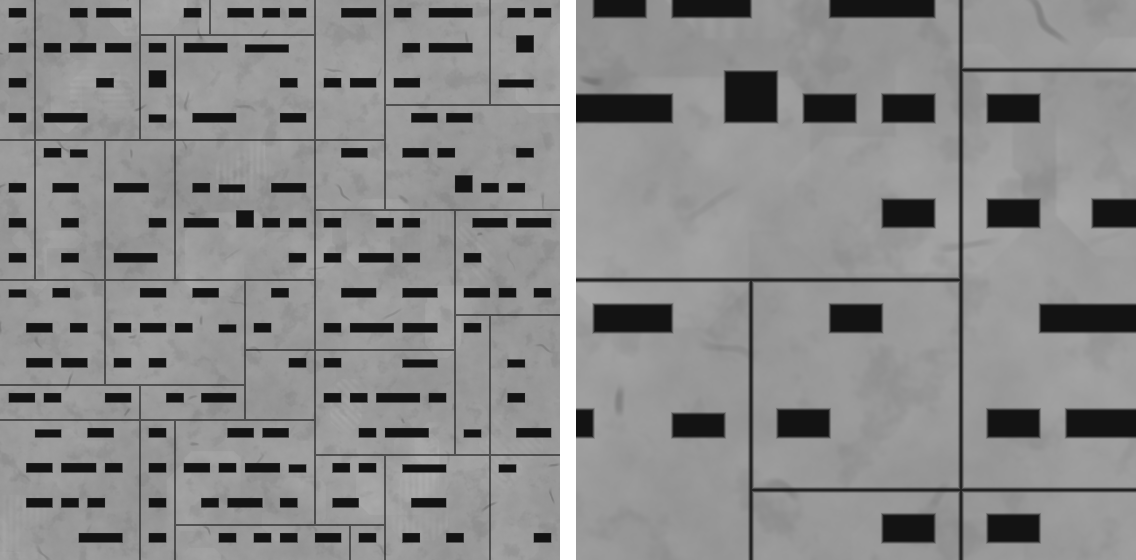
Left, the full canvas; right, a detail of the centre.
Give the GLSL for this texture, as a three.js fragment shader.

```glsl
// Worn concrete facade: irregular panels on a 16 x 16 grid, with rows of dark slot windows.
varying vec2 vUv;

const float CELLS = 16.0;          // grid cells across and down
const float UNITS = 4.0;           // window units per cell
const float PANEL_SPACING = 3.0;   // mean panel size, in cells
const float LINE_HALF = 0.016;     // half width of a joint, in cells
const float SOFT = 0.02;           // edge softness, in cells
const float SLOT_BOTTOM = 0.5;     // slot heights inside a cell
const float SLOT_TOP = 0.77;
const float EMPTY_CHANCE = 0.23;
const float TALL_CHANCE = 0.015;
const float PATCH_GRID = 7.0;
const float SCRATCH_GRID = 8.0;
const vec3 CONCRETE = vec3(0.598);
const vec3 INK = vec3(0.075);

float hash(vec2 p) {
  vec3 q = fract(p.xyx * 0.1031);
  q += dot(q, q.yzx + 33.33);
  return fract((q.x + q.y) * q.z);
}

vec2 hash2(vec2 p) { return vec2(hash(p + 17.0), hash(p + 53.0)); }

float gradientAt(vec2 corner, vec2 offset) {
  float a = 6.2832 * hash(corner);
  return dot(vec2(cos(a), sin(a)), offset);
}

float noise(vec2 p) {
  vec2 i = floor(p), f = p - i;
  vec2 u = f * f * f * (f * (f * 6.0 - 15.0) + 10.0);
  vec2 e = vec2(1.0, 0.0);
  return mix(mix(gradientAt(i, f), gradientAt(i + e, f - e), u.x),
             mix(gradientAt(i + e.yx, f - e.yx), gradientAt(i + 1.0, f - 1.0), u.x), u.y);
}

float fbm(vec2 p) {
  float sum = 0.0, amp = 1.0;
  for (int i = 0; i < 4; i++) {
    sum += amp * noise(p);
    p = mat2(1.6, 1.2, -1.2, 1.6) * p + 9.7;
    amp *= 0.55;
  }
  return sum;
}

// Jittered lattice point, snapped to whole cells.
vec2 joint(vec2 id) { return id * PANEL_SPACING + floor(hash2(id + 40.0) * 3.0) - 1.0; }

// Pinwheel partition: returns the panel around p as (left, bottom, right, top).
vec4 findPanel(vec2 p) {
  vec2 base = floor(p / PANEL_SPACING);
  vec4 panel = vec4(0.0, 0.0, CELLS, CELLS);
  for (int j = -1; j <= 1; j++)
    for (int i = -1; i <= 1; i++) {
      vec2 id = base + vec2(float(i), float(j));
      vec2 a = joint(id), b = joint(id + 1.0);
      vec2 c = joint(id + vec2(1.0, 0.0)), d = joint(id + vec2(0.0, 1.0));
      vec4 box = mod(id.x + id.y, 2.0) < 0.5 ? vec4(a.x, c.y, b.x, d.y) : vec4(d.x, a.y, c.x, b.y);
      if (all(greaterThanEqual(p, box.xy)) && all(lessThan(p, box.zw))) panel = box;
    }
  return clamp(panel, 0.0, CELLS);
}

float jointMask(vec2 p, vec4 panel) {
  vec2 lo = panel.xy - step(panel.xy, vec2(0.5));   // no joint on the outer border
  vec2 hi = panel.zw + step(vec2(CELLS - 0.5), panel.zw);
  vec2 d = min(p - lo, hi - p);
  return 1.0 - smoothstep(LINE_HALF - SOFT, LINE_HALF + SOFT, min(d.x, d.y));
}

// Walks along the panel row, laying slots of random length and gap.
float windowMask(vec2 p, vec4 panel) {
  float row = floor(p.y), y = p.y - row, mask = 0.0;
  float x = panel.x * UNITS + 1.0, end = panel.z * UNITS - 1.0;
  float lead = hash(vec2(x, row + 70.0));
  x = min(x + floor(3.0 * lead * lead), end - 2.0);
  for (int i = 0; i < 8; i++) {
    vec2 r = hash2(vec2(x, row)), k = hash2(vec2(x + 90.0, row));
    float len = min(2.0 + floor(4.0 * r.x * r.x), end - x);
    if (len < 2.0) break;
    float top = SLOT_TOP - 0.04 * step(0.9, r.y);
    if (len < 2.5 && k.y < TALL_CHANCE) top = 0.99;
    vec2 lo = vec2(x / UNITS, SLOT_BOTTOM), hi = vec2((x + len) / UNITS, top);
    vec2 d = min(vec2(p.x, y) - lo, hi - vec2(p.x, y));
    mask = max(mask, step(EMPTY_CHANCE, k.x) * smoothstep(-SOFT, SOFT, min(d.x, d.y)));
    x += len + 1.0 + floor(3.0 * r.y * r.y);
  }
  return mask;
}

float chamferBox(vec2 p, vec2 size, float cut) {
  vec2 q = abs(p) - size;
  return max(max(q.x, q.y), (q.x + q.y) * 0.7071 + cut);
}

// Faint pale repairs, some of them hatched, and short dark scratches.
float wear(vec2 uv) {
  float tone = 0.0;
  for (int j = -1; j <= 1; j++)
    for (int i = -1; i <= 1; i++) {
      vec2 o = vec2(float(i), float(j));
      vec2 id = floor(uv * PATCH_GRID) + o, r = hash2(id), k = hash2(id + 200.0);
      vec2 q = uv * PATCH_GRID - id - r;
      float d = min(chamferBox(q, 0.12 + 0.4 * k, 0.12), chamferBox(q - 0.3 * r, 0.1 + 0.35 * k.yx, 0.06));
      vec2 dir = k.x < 0.35 ? vec2(0.7) : (k.x < 0.65 ? vec2(1.0, 0.0) : vec2(0.0, 1.0));
      float hatch = 0.55 + 0.45 * sin(dot(q, dir) * 75.0);
      float strength = (0.008 + 0.026 * r.y) * step(0.4, k.y) * smoothstep(-0.5, 0.3, noise(uv * 14.0));
      tone += strength * (1.0 - smoothstep(-0.01, 0.01, d)) * (r.x < 0.35 ? hatch : 1.0);

      id = floor(uv * SCRATCH_GRID) + o;
      r = hash2(id + 300.0);
      k = hash2(id + 400.0);
      float angle = 6.2832 * k.x, halfLength = 0.06 + 0.15 * k.y;
      q = uv * SCRATCH_GRID - id - r + 0.05 * noise(uv * 45.0);
      q = mat2(cos(angle), -sin(angle), sin(angle), cos(angle)) * q;
      float taper = 1.0 - smoothstep(0.3, 1.0, abs(q.x) / halfLength);
      tone -= 0.11 * r.x * taper * (1.0 - smoothstep(0.004, 0.03, abs(q.y)));
    }
  return tone;
}

void main() {
  vec2 p = vUv * CELLS;
  vec4 panel = findPanel(p);
  float stain = smoothstep(0.1, 0.55, fbm(vUv * 24.0 + 5.0));
  float tone = 0.045 * fbm(vUv * 4.0) + 0.02 * fbm(vUv * 40.0) - 0.035 * stain + wear(vUv);
  vec3 color = CONCRETE + tone;
  color = mix(color, INK, max(jointMask(p, panel), windowMask(p, panel)));
  gl_FragColor = vec4(color, 1.0);
}
```
